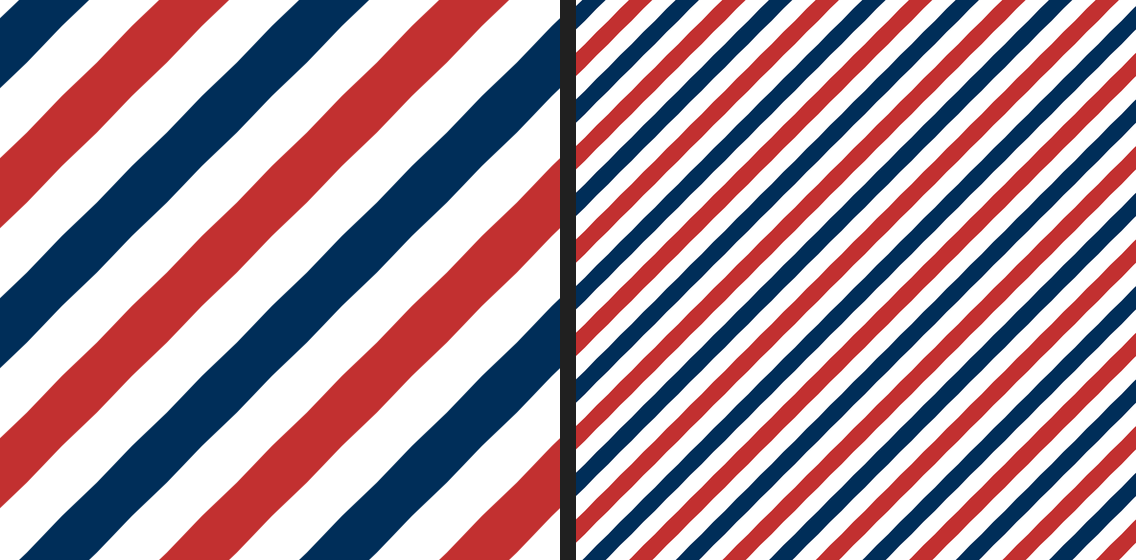
Left: one tile. Right: repeated 3 by 3.
This pattern is drawn by a WebGL 1 fragment shader. Its source:

```glsl
precision highp float;

uniform vec2 u_resolution;

#define REPEATS 2.0          // navy + red pairs across and down
#define STRIPE_WIDTH 0.125   // horizontal width of one stripe
#define NAVY_CENTER 0.0958   // where the navy stripe meets the top edge
#define WOBBLES 8.0          // edge bends across the canvas
#define WOBBLE_PHASE 0.385
#define WOBBLE_SIZE 0.0014
#define WHITE vec3(1.0)
#define RED vec3(0.76, 0.19, 0.19)
#define NAVY vec3(0.0, 0.18, 0.35)

// Triangle wave of period 1, +1 at whole numbers and -1 halfway.
float triangleWave(float t) {
    return 4.0 * abs(fract(t) - 0.5) - 1.0;
}

// Coverage of a repeating stripe around center, with soft edges.
float stripe(float position, float center, float softness) {
    float cell = fract((position - center) * REPEATS + 0.5) - 0.5;
    float edge = abs(cell) / REPEATS - 0.5 * STRIPE_WIDTH;
    return 1.0 - smoothstep(-softness, softness, edge);
}

void main() {
    vec2 uv = gl_FragCoord.xy / u_resolution;
    float softness = 1.0 / min(u_resolution.x, u_resolution.y);

    // Diagonal coordinate, constant along each rising stripe.
    float diagonal = uv.x + 1.0 - uv.y;
    diagonal -= WOBBLE_SIZE * triangleWave(uv.x * WOBBLES - WOBBLE_PHASE);

    // Navy and red alternate, half a repeat apart.
    float navy = stripe(diagonal, NAVY_CENTER, softness);
    float red = stripe(diagonal, NAVY_CENTER + 0.5 / REPEATS, softness);

    vec3 color = mix(WHITE, NAVY, navy);
    color = mix(color, RED, red);
    gl_FragColor = vec4(color, 1.0);
}
```
